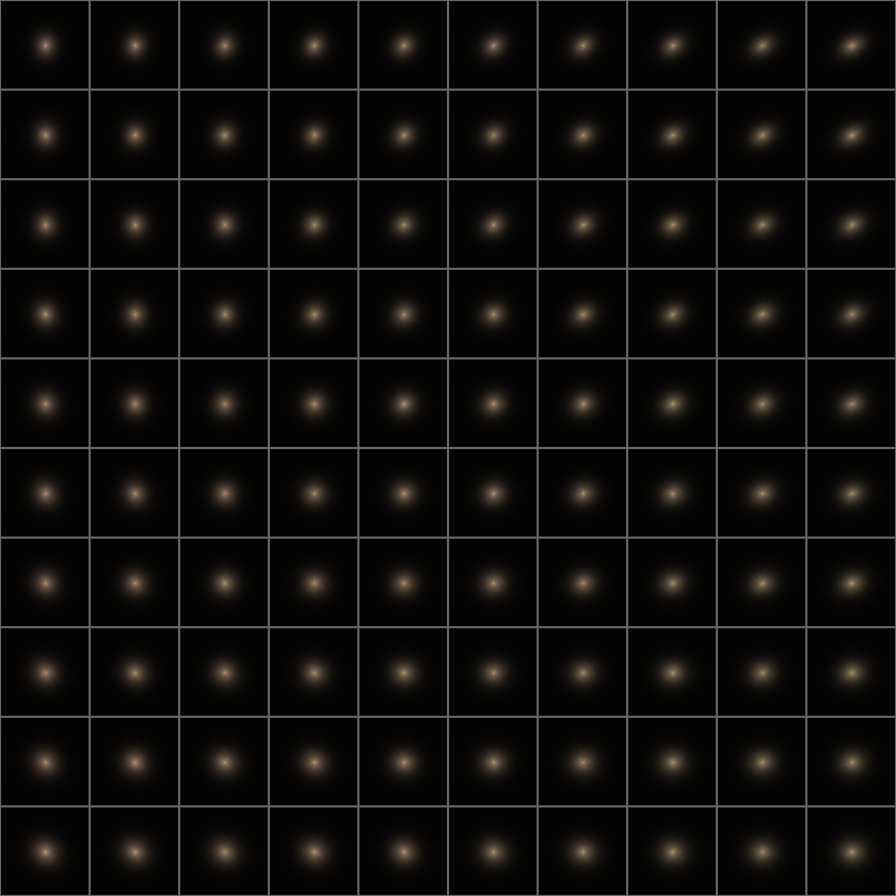
This pattern is drawn by a three.js fragment shader. Its source:

```glsl
// A ten by ten grid of soft amber glows on black, slowly changing shape across the cells.
#define CELLS 10.0
#define CENTRE vec2(0.51, 0.49)
#define LINE_INNER 0.004
#define LINE_OUTER 0.0195
#define LINE_COLOUR vec3(0.42)
#define BACKGROUND vec3(0.012, 0.011, 0.009)
#define HALO_COLOUR vec3(0.44, 0.38, 0.30)
#define CORE_COLOUR vec3(0.24, 0.18, 0.115)
#define HALO_RADIUS 0.119
#define CORE_RADIUS 0.026
#define MOTTLE 0.10

varying vec2 vUv;

float hash(vec2 p) {
  vec3 q = fract(vec3(p.xyx) * 0.1031);
  q += dot(q, q.yzx + 33.33);
  return fract((q.x + q.y) * q.z);
}

float valueNoise(vec2 p) {
  vec2 i = floor(p);
  vec2 f = fract(p);
  f = f * f * (3.0 - 2.0 * f);
  return mix(mix(hash(i), hash(i + vec2(1.0, 0.0)), f.x),
             mix(hash(i + vec2(0.0, 1.0)), hash(i + 1.0), f.x), f.y);
}

// Stretch along the axes (x) and along the diagonals (y), blended between grid corners.
vec2 stretchAt(vec2 place) {
  vec2 bottom = mix(vec2(0.04, -0.10), vec2(0.12, 0.02), place.x);
  vec2 top = mix(vec2(-0.16, 0.0), vec2(0.18, 0.28), place.x);
  return mix(bottom, top, place.y);
}

float ellipticRadius(vec2 p, vec2 stretch) {
  float axial = p.x * p.x - p.y * p.y;
  float diagonal = 2.0 * p.x * p.y;
  return sqrt(max(dot(p, p) - dot(stretch, vec2(axial, diagonal)), 0.0));
}

vec3 glow(vec2 p, vec2 place, vec2 seed) {
  float size = mix(1.08, 0.91, place.y);
  float r = ellipticRadius(p, stretchAt(place)) / size;
  float halo = exp(-pow(r / HALO_RADIUS, 1.5));
  float core = exp(-r / CORE_RADIUS);

  // Uneven light within the halo, and a slight difference between cells
  halo *= 1.0 + MOTTLE * (valueNoise(p * 30.0 + seed * 17.0 + 40.0) - 0.5);
  halo *= 0.97 + 0.06 * hash(seed + 7.0);

  // Rosier at the lower left, greener towards the right
  vec3 tint = mix(vec3(1.05, 0.99, 1.01), vec3(0.97, 1.01, 0.98), place.x);
  tint = mix(tint, vec3(0.98), place.y * 0.6);
  return (HALO_COLOUR * halo + CORE_COLOUR * core) * tint;
}

void main() {
  vec2 grid = vUv * CELLS;
  vec2 cell = clamp(floor(grid), 0.0, CELLS - 1.0);
  vec2 local = grid - cell;
  vec3 colour = BACKGROUND + glow(local - CENTRE, cell / (CELLS - 1.0), cell);

  // Thin lines centred on the cell borders
  vec2 border = min(local, 1.0 - local);
  float line = 1.0 - smoothstep(LINE_INNER, LINE_OUTER, min(border.x, border.y));
  gl_FragColor = vec4(mix(colour, LINE_COLOUR, line), 1.0);
}
```
